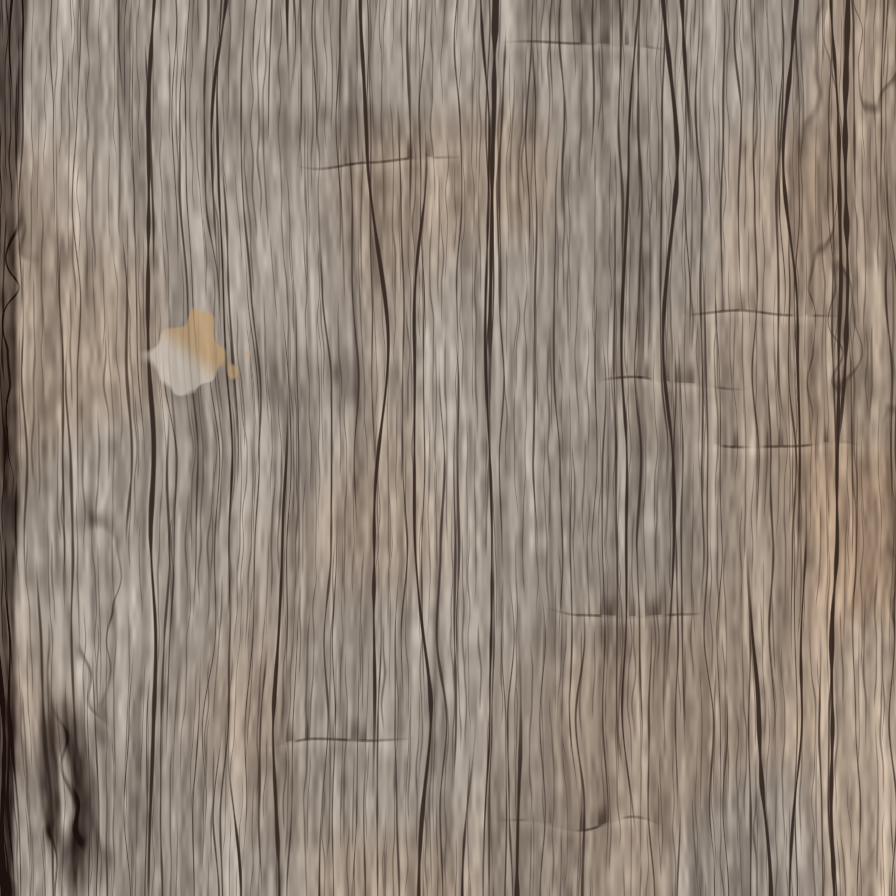
Reproduce this texture procedurally as a Shadertoy shader.

```glsl
#define SHADOW vec3(0.19, 0.15, 0.13)
#define PALE vec3(0.73, 0.69, 0.645)
#define TAN vec3(0.72, 0.60, 0.45)
#define WARM_TINT vec3(1.04, 0.97, 0.90)
#define BASE_TONE 0.77
#define FIBRE_CONTRAST 1.0
#define CRACK_WIDTH 0.0027
#define CROSS_CHECKS 8

float hash(vec2 p) {
    vec3 q = fract(p.xyx * 0.1031);
    q += dot(q, q.yzx + 33.33);
    return fract((q.x + q.y) * q.z);
}

float noise(vec2 p) {
    vec2 i = floor(p), f = fract(p);
    f = f * f * (3.0 - 2.0 * f);
    float low = mix(hash(i), hash(i + vec2(1, 0)), f.x);
    float high = mix(hash(i + vec2(0, 1)), hash(i + vec2(1, 1)), f.x);
    return mix(low, high, f.y);
}

float fall(float a, float b, float x) {
    return 1.0 - smoothstep(a, b, x);
}

float softEdge() {
    return max(0.0011, 0.7 / iResolution.y);
}

// Tapered, wandering vertical splits, one per grid cell
float cracks(vec2 p, vec2 grid, float width, float seed) {
    vec2 cell = floor(p * grid);
    float dark = 0.0, soft = softEdge();
    for (int j = -1; j <= 1; j++)
    for (int i = -1; i <= 1; i++) {
        vec2 id = cell + vec2(i, j) + seed;
        vec2 centre = (id - seed + vec2(hash(id), hash(id + 41.7))) / grid;
        float along = (p.y - centre.y) * grid.y / mix(0.35, 1.0, hash(id + 7.3));
        float lane = id.x * 7.0 + id.y * 3.0;
        float bend = 0.3 / grid.x * (noise(vec2(p.y * grid.y * 4.0, lane)) - 0.5);
        float swell = 0.5 + noise(vec2(p.y * 32.0, lane + 5.0));
        float taper = sqrt(max(0.0, 1.0 - along * along));
        float halfWidth = width * mix(0.35, 1.0, hash(id.yx + 3.1)) * taper * swell;
        float d = abs(p.x - centre.x - bend);
        float line = fall(halfWidth - soft, halfWidth + soft, d);
        dark = max(dark, line * fall(0.7, 1.0, abs(along)));
    }
    return dark;
}

// Layered fibres, stretched along the trunk
float fibres(vec2 p) {
    float tone = 0.18 * (noise(p * vec2(22.0, 1.5)) - 0.5);
    tone += 0.24 * (noise(p * vec2(75.0, 4.0) + 9.0) - 0.5);
    tone += 0.32 * (noise(p * vec2(190.0, 10.0) + 21.0) - 0.5);
    tone += 0.24 * (noise(p * vec2(250.0, 48.0) + 37.0) - 0.5);
    return tone * FIBRE_CONTRAST;
}

// Splintered relief for the weathered sides
float flakes(vec2 p) {
    vec2 q = p * vec2(52.0, 7.0);
    q.x += 1.2 * noise(p * vec2(30.0, 28.0));
    float relief = noise(q) - noise(q + vec2(0.35, 0.22));
    float split = fall(0.0, 0.07, abs(noise(q * 0.9 + 15.0) - 0.5));
    return 0.05 + 0.5 * relief - 0.4 * split * smoothstep(0.4, 0.7, noise(q * 0.45 + 60.0));
}

// Short creases across the grain, with a torn upper lip
float crossChecks(vec2 p) {
    float tone = 0.0;
    for (int k = 0; k < CROSS_CHECKS; k++) {
        float n = float(k);
        vec2 centre = vec2(mix(0.3, 0.95, hash(vec2(n, 4.0))), (n + hash(vec2(n, 9.0))) / float(CROSS_CHECKS));
        float span = fall(0.04, 0.10, abs(p.x - centre.x));
        float d = p.y - centre.y - 0.018 * (noise(vec2(p.x * 17.0, n)) - 0.5);
        float broken = smoothstep(0.25, 0.6, noise(vec2(p.x * 38.0, n + 20.0)));
        tone -= 0.38 * span * broken * fall(0.0003, 0.0003 + 2.0 * softEdge(), abs(d));
        tone += 0.07 * span * smoothstep(0.0, 0.003, -d) * fall(0.003, 0.014, -d);
        float ticks = smoothstep(0.6, 0.85, noise(vec2(p.x * 140.0, n)));
        tone -= 0.3 * span * ticks * smoothstep(0.0, 0.002, d) * fall(0.004, 0.03, d);
    }
    return tone;
}

void mainImage(out vec4 fragColor, in vec2 fragCoord) {
    vec2 p = fragCoord / iResolution.xy;
    vec2 grain = p;
    grain.x += 0.022 * (noise(p * vec2(4.0, 2.2)) - 0.5);
    grain.x += 0.005 * (noise(p * vec2(14.0, 10.0)) - 0.5);

    // Wood tone and weathered sides
    float ragged = p.x + 0.06 * (noise(p * vec2(7.0, 6.0) + 3.0) - 0.5);
    float leftSide = fall(0.09, 0.16, ragged);
    float rightSide = smoothstep(0.86, 0.94, ragged);
    float tone = BASE_TONE + fibres(grain) + crossChecks(p);
    tone += (leftSide + 0.8 * rightSide) * flakes(grain);
    tone -= 0.12 * smoothstep(0.62, 0.95, noise(p * vec2(3.0, 14.0) + 50.0));

    // Charred splinters in the lower left corner
    float charred = fall(0.4, 1.0, length((p - vec2(0.07, 0.11)) / vec2(0.09, 0.14)));
    tone -= 0.6 * charred * smoothstep(0.42, 0.68, noise(grain * vec2(60.0, 9.0) + 80.0));

    // Splits from hairline to deep
    tone *= 1.0 - 0.42 * cracks(grain, vec2(80.0, 7.0), 0.0009, 11.0);
    tone *= 1.0 - 0.72 * cracks(grain, vec2(34.0, 2.6), 0.0012, 53.0);
    float deep = cracks(grain, vec2(11.0, 1.2), CRACK_WIDTH, 97.0);
    tone = mix(tone, 0.02, 0.95 * deep);

    // Shadowed left rim
    float rim = 0.008 + 0.016 * p.y + 0.012 * (noise(vec2(p.y * 9.0, 2.0)) - 0.5);
    tone -= 0.6 * fall(rim - 0.003, rim + 0.004, p.x);

    vec3 colour = mix(SHADOW, PALE, clamp(tone, -0.15, 1.2));
    float warmth = 0.7 * rightSide + 0.6 * smoothstep(0.55, 0.85, noise(p * vec2(7.0, 5.0) + 30.0));
    colour *= mix(vec3(1.0), WARM_TINT, warmth);

    // Bare scar with a frayed outline
    vec2 scar = (p - vec2(0.215, 0.605)) / vec2(0.05, 0.042);
    float fray = length(scar) + 1.0 * (noise(p * vec2(65.0, 48.0)) - 0.5);
    vec3 scarColour = mix(PALE * 1.06, TAN, smoothstep(-0.5, 0.4, scar.x + scar.y));
    colour = mix(colour, scarColour * (0.85 + 0.2 * tone), 0.85 * fall(0.7, 0.95, fray));
    fragColor = vec4(colour, 1.0);
}
```
